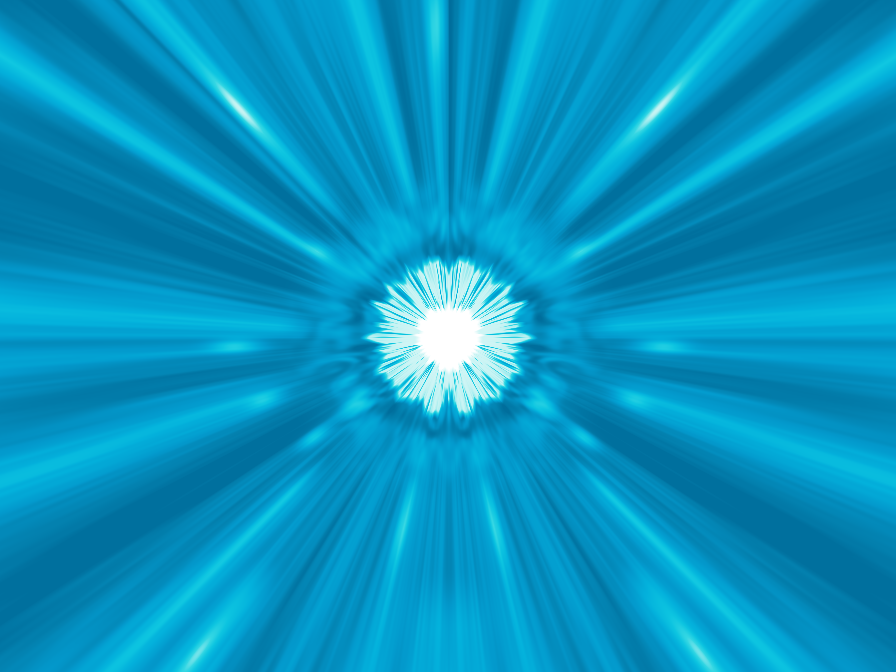
This background is drawn by a Shadertoy shader. Its source:

```glsl
const float PI = 3.14159265;
const vec2 CENTER = vec2(0.501, 0.498);

// Colour ramp from deep blue to white
const vec3 RAMP[8] = vec3[8](
    vec3(0.00, 0.43, 0.61), vec3(0.01, 0.50, 0.68),
    vec3(0.01, 0.60, 0.80), vec3(0.01, 0.69, 0.86),
    vec3(0.05, 0.77, 0.88), vec3(0.20, 0.84, 0.89),
    vec3(0.76, 0.95, 0.95), vec3(1.0));

// Rays: angle from the top, angular width, start radius, strength
const vec4 RAYS[12] = vec4[12](
    vec4(0.05, 0.035, 0.14, 1.5), vec4(0.27, 0.045, 0.20, 1.8),
    vec4(0.50, 0.035, 0.18, 1.3), vec4(0.74, 0.040, 0.25, 1.6),
    vec4(1.01, 0.028, 0.21, 2.9), vec4(1.50, 0.055, 0.20, 2.4),
    vec4(1.62, 0.040, 0.26, 1.2), vec4(1.89, 0.060, 0.25, 2.3),
    vec4(2.35, 0.035, 0.28, 2.5), vec4(2.48, 0.040, 0.45, 1.7),
    vec4(2.90, 0.050, 0.12, 1.3), vec4(3.12, 0.100, 0.38, 1.1));

// Dark wedges: angle, angular width, depth
const vec3 WEDGES[6] = vec3[6](
    vec3(0.16, 0.06, 0.7), vec3(0.87, 0.06, 0.8), vec3(1.24, 0.13, 1.2),
    vec3(1.73, 0.05, 0.5), vec3(2.10, 0.10, 0.9), vec3(2.64, 0.06, 0.4));

// Glints: angle, radius, length, strength
const vec4 GLINTS[8] = vec4[8](
    vec4(0.745, 0.46, 0.070, 2.5), vec4(0.98, 0.23, 0.025, 2.6),
    vec4(1.610, 0.32, 0.035, 2.5), vec4(1.90, 0.29, 0.025, 1.8),
    vec4(2.190, 0.17, 0.030, 2.8), vec4(2.21, 0.25, 0.025, 2.8),
    vec4(2.900, 0.29, 0.060, 2.0), vec4(2.47, 0.60, 0.060, 1.8));

float hash(vec2 p) {
    return fract(sin(dot(p, vec2(127.1, 311.7))) * 43758.5453);
}

float noise(vec2 p) {
    vec2 i = floor(p), f = fract(p);
    f = f * f * (3.0 - 2.0 * f);
    return mix(mix(hash(i), hash(i + vec2(1.0, 0.0)), f.x),
               mix(hash(i + vec2(0.0, 1.0)), hash(i + 1.0), f.x), f.y);
}

float bell(float x, float width) {
    float t = x / width;
    return exp(-t * t);
}

vec3 ramp(float level) {
    float t = clamp(level, 0.0, 6.999);
    int i = int(t);
    return mix(RAMP[i], RAMP[i + 1], fract(t));
}

// Broad light beams, dark wedges and fine radial streaks
float beams(float angle, float radius) {
    float level = 1.0 + 0.6 * smoothstep(2.1, 2.6, angle)
                + 0.3 * smoothstep(0.9, 0.6, angle);
    level += 1.5 * (noise(vec2(angle * 15.0, radius * 2.0)) - 0.45);
    level += 1.1 * (noise(vec2(angle * 46.0, radius * 3.0 + 7.0)) - 0.5);
    level += 0.5 * (noise(vec2(angle * 110.0, radius * 5.0)) - 0.5);
    for (int i = 0; i < 12; i++) {
        vec4 ray = RAYS[i];
        float d = angle - ray.x;
        float shape = 0.7 * bell(d, ray.y) + 0.3 * bell(d, ray.y * 2.5);
        level += ray.w * shape * smoothstep(ray.z - 0.04, ray.z + 0.06, radius);
    }
    for (int i = 0; i < 6; i++) {
        vec3 wedge = WEDGES[i];
        level -= wedge.z * bell(angle - wedge.x, wedge.y)
               * smoothstep(0.18, 0.30, radius);
    }
    return max(level, 0.15);
}

float glints(float angle, float radius) {
    float light = 0.0;
    for (int i = 0; i < 8; i++) {
        vec4 glint = GLINTS[i];
        float across = (angle - glint.x) * radius;
        light += glint.w * bell(across, 0.010) * bell(radius - glint.y, glint.z);
    }
    return light;
}

// Rippled halo between the flower and the beams
float halo(float angle, float radius) {
    float bend = noise(vec2(angle * 6.0, radius * 18.0));
    float ripple = noise(vec2(angle * 11.0 + bend * 2.0, radius * 34.0 + bend * 3.0));
    float fine = noise(vec2(angle * 28.0, radius * 45.0));
    float crown = bell(radius - 0.19, 0.04) * smoothstep(1.5, 0.7, angle);
    return 0.6 + 2.2 * ripple + 0.9 * fine + 0.8 * crown
         - 1.2 * bell(radius - 0.135, 0.018);
}

// Pale petals with thin dark needles
float petals(float angle, float radius) {
    float needle = noise(vec2(angle * 32.0, radius * 22.0));
    float fine = noise(vec2(angle * 65.0, radius * 30.0));
    float cut = smoothstep(0.52, 0.90, 0.6 * needle + 0.4 * fine);
    return 6.2 - 3.6 * cut - 0.6 * fine * smoothstep(0.05, 0.11, radius);
}

void mainImage(out vec4 fragColor, in vec2 fragCoord) {
    vec2 p = (fragCoord - CENTER * iResolution.xy) / iResolution.y;
    float radius = length(p);
    float angle = atan(abs(p.x), p.y);
    float pixel = 1.0 / iResolution.y;
    float right = smoothstep(-pixel, pixel, p.x);

    // Outer field and halo
    float level = beams(angle, radius);
    level = mix(halo(angle, radius), level, smoothstep(0.15, 0.26, radius));
    level += glints(angle, radius);

    // Uneven upper sides: vertical seam, left glint and diagonal crease
    float outer = smoothstep(0.10, 0.20, radius);
    level -= 1.4 * right * outer * bell(angle, 0.07);
    level += 2.2 * (1.0 - right) * bell(p.x + 0.018, 0.012) * bell(p.y - 0.47, 0.07);
    level -= 1.5 * (1.0 - right) * outer * bell((angle - 0.778) * radius, 0.005);

    // Flower and glowing heart
    float edge = 0.093 + 0.025 * noise(vec2(angle * 7.0, 3.0))
               + 0.018 * noise(vec2(angle * 24.0, 9.0))
               - 0.008 * angle / PI;
    level = mix(level, petals(angle, radius),
                smoothstep(edge + 0.010, edge - 0.006, radius));
    float heart = 0.039 + 0.012 * noise(vec2(angle * 14.0, 5.0));
    level = mix(level, 7.0, smoothstep(heart + 0.008, heart - 0.003, radius));

    fragColor = vec4(ramp(level), 1.0);
}
```
